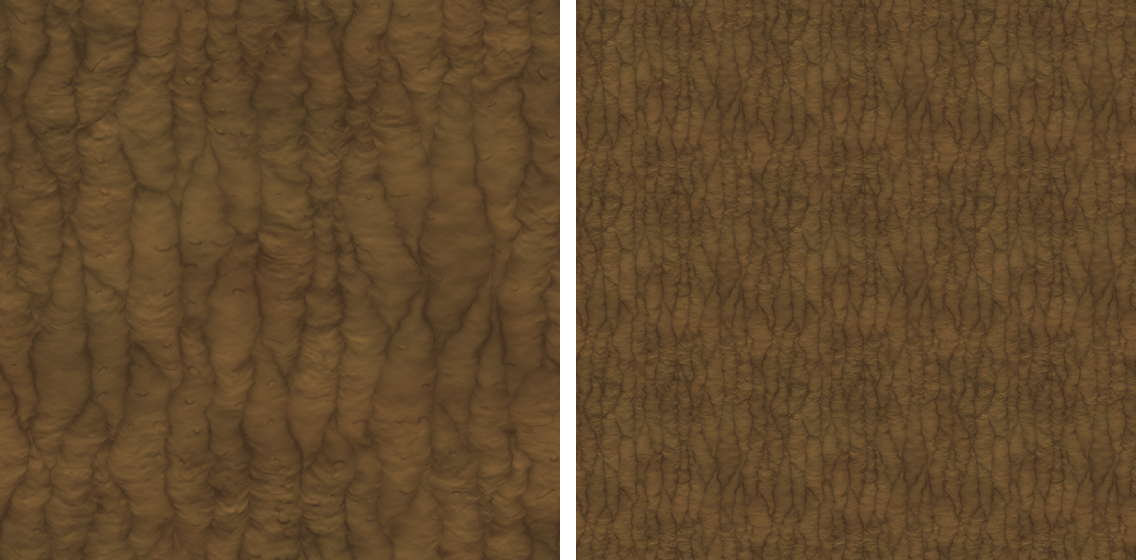
Left, the tile; right, the same tile 3 across and 3 down.
Give the GLSL for this texture, as a Shadertoy shader.

```glsl
// Brown bark made of tall, tapering plates with soft dark grooves between them.
// Stretched Voronoi cells form the plates; wrapped noise adds wrinkles, cracks
// and mottling, and a sparse grid of arcs adds small knots. Tiles on both axes.

#define COLUMNS 13.0        // plates across the canvas
#define ROWS 3.0            // plates up the canvas
#define GROOVE_WIDTH 0.006  // in canvas units
#define ROUNDNESS 0.016     // width of the plate shoulders
#define WRINKLES 1.75       // strength of the lit relief
#define CRACKS 0.28         // darkness of the cross cracks
#define KNOTS 0.42          // strength of the knots
#define KNOT_CELLS 19.0     // knot grid size
#define BRIGHTNESS 0.41
#define SHADE_COLOR vec3(0.290, 0.212, 0.130)
#define LIGHT_COLOR vec3(0.500, 0.374, 0.213)

// Integer hash: three random values in 0..1
vec3 hash(vec2 cell, float seed) {
    uvec3 v = uvec3(cell, seed) * 1664525u + 1013904223u;
    v.x += v.y * v.z; v.y += v.z * v.x; v.z += v.x * v.y;
    v ^= v >> 16u;
    v.x += v.y * v.z; v.y += v.z * v.x; v.z += v.x * v.y;
    return vec3(v >> 16u) / 65535.0;
}

vec2 wrap(vec2 cell, vec2 period) {
    return floor(mod(cell + 0.5, period));
}

// Value noise that repeats once per canvas
float noise(vec2 p, vec2 freq, float seed) {
    p *= freq;
    vec2 i = floor(p), f = fract(p);
    f = f * f * f * (f * (f * 6.0 - 15.0) + 10.0);
    vec2 lo = wrap(i, freq), hi = wrap(i + 1.0, freq);
    float bottom = mix(hash(lo, seed).x, hash(vec2(hi.x, lo.y), seed).x, f.x);
    float top = mix(hash(vec2(lo.x, hi.y), seed).x, hash(hi, seed).x, f.x);
    return mix(bottom, top, f.y);
}

float fbm(vec2 p, vec2 freq, float seed) {
    float sum = 0.0, amp = 0.533;
    for (int k = 0; k < 4; k++) {
        sum += amp * noise(p, freq, seed + float(k));
        freq *= 2.0;
        amp *= 0.5;
    }
    return sum;
}

// Offset from p to a plate centre; each column slides by a random amount
vec2 plateOffset(vec2 p, float column, float rowStep, out vec2 id) {
    float wrapped = wrap(vec2(column), vec2(COLUMNS)).x;
    float y = p.y * ROWS + hash(vec2(wrapped, 0.0), 1.0).x * ROWS;
    float row = floor(y) + rowStep;
    id = vec2(wrapped, wrap(vec2(row), vec2(ROWS)).x);
    vec2 jitter = 0.5 + 0.8 * (hash(id, 2.0).xy - 0.5);
    return vec2(column, row) + jitter - vec2(p.x * COLUMNS, y);
}

// Distance to the nearest plate border in canvas units
float plates(vec2 p, out vec2 nearestId) {
    float column = floor(p.x * COLUMNS), best = 1e3, border = 1.0;
    vec2 nearest = vec2(0.0), id;
    for (int i = -2; i <= 2; i++)
    for (int j = -1; j <= 1; j++) {
        vec2 o = plateOffset(p, column + float(i), float(j), id);
        if (dot(o, o) < best) { best = dot(o, o); nearest = o; nearestId = id; }
    }
    for (int i = -2; i <= 2; i++)
    for (int j = -1; j <= 1; j++) {
        vec2 o = plateOffset(p, column + float(i), float(j), id);
        vec2 across = (o - nearest) * vec2(COLUMNS, ROWS);
        if (dot(across, across) > 0.01)
            border = min(border, 0.5 * (dot(o, o) - best) / length(across));
    }
    return border;
}

// Mostly horizontal folds plus a finer rough grain
float relief(vec2 p) {
    return 0.65 * fbm(p, vec2(12.0, 29.0), 10.0) + 0.35 * fbm(p, vec2(38.0, 48.0), 20.0);
}

// Sparse crescents: dark on one rim, faintly lit inside
float knots(vec2 p) {
    vec2 cell = floor(p * KNOT_CELLS);
    vec3 r = hash(wrap(cell, vec2(KNOT_CELLS)), 30.0);
    vec2 q = fract(p * KNOT_CELLS) - mix(vec2(0.3), vec2(0.7), r.xy);
    float radius = mix(0.07, 0.19, fract(r.z * 7.0)), d = length(q * vec2(0.85, 1.1));
    float side = r.x > 0.4 ? -q.y : q.y;
    float rim = smoothstep(0.08, 0.0, abs(d - radius)) * smoothstep(-0.05, 0.08, side);
    float inside = smoothstep(radius, 0.0, d);
    return step(r.z, 0.45) * (0.4 * inside - rim);
}

void mainImage(out vec4 fragColor, in vec2 fragCoord) {
    vec2 uv = fragCoord / iResolution.xy;

    // Wobbling plate outlines
    vec2 p = uv;
    p.x += 0.030 * (noise(uv, vec2(9.0, 12.0), 40.0) - 0.5);
    p.x += 0.016 * (noise(uv, vec2(26.0, 34.0), 41.0) - 0.5);
    p.x += 0.007 * (noise(uv, vec2(60.0, 70.0), 44.0) - 0.5);
    p.y += 0.05 * (noise(uv, vec2(14.0, 7.0), 42.0) - 0.5);
    vec2 id;
    float d = plates(p, id);
    float body = 1.0 - exp(-d / ROUNDNESS);
    float groove = exp(-d * d / (GROOVE_WIDTH * GROOVE_WIDTH));
    groove *= 1.5 * smoothstep(0.25, 0.8, noise(uv, vec2(15.0, 18.0), 43.0));

    // Each plate carries its own wrinkles, arched over its rounded body
    vec3 plate = hash(id, 50.0);
    vec2 q = uv + plate.xy + vec2(0.0, 0.015 * body);
    q.y += 0.012 * (noise(uv, vec2(22.0, 20.0), 45.0) - 0.5);
    float slope = relief(q) - relief(q + vec2(0.0, 0.005));
    float patchy = smoothstep(0.3, 0.7, fbm(uv, vec2(7.0, 9.0), 60.0));
    float ridge = 1.0 - abs(2.0 * fbm(q, vec2(8.0, 21.0), 70.0) - 1.0);
    float crack = smoothstep(0.90, 1.0, ridge) * patchy * body;

    // Combine the tones
    float tone = BRIGHTNESS + 0.40 * (body - 0.52) - 0.13 * (groove - 0.18);
    tone += WRINKLES * slope * (0.45 + patchy) - CRACKS * (crack - 0.1);
    tone += 0.55 * (fbm(uv, vec2(5.0, 6.0), 80.0) - 0.5);
    tone += 0.5 * (fbm(q, vec2(22.0, 44.0), 90.0) - 0.5) + 0.1 * (plate.z - 0.5);
    tone += KNOTS * knots(p) * body;

    // Colour with a slight drift between russet and olive
    vec3 color = mix(SHADE_COLOR, LIGHT_COLOR, clamp(tone, -0.1, 1.15));
    float drift = fbm(uv, vec2(6.0, 8.0), 100.0) - 0.5;
    color += drift * vec3(0.022, -0.014, -0.006);
    fragColor = vec4(color, 1.0);
}
```
